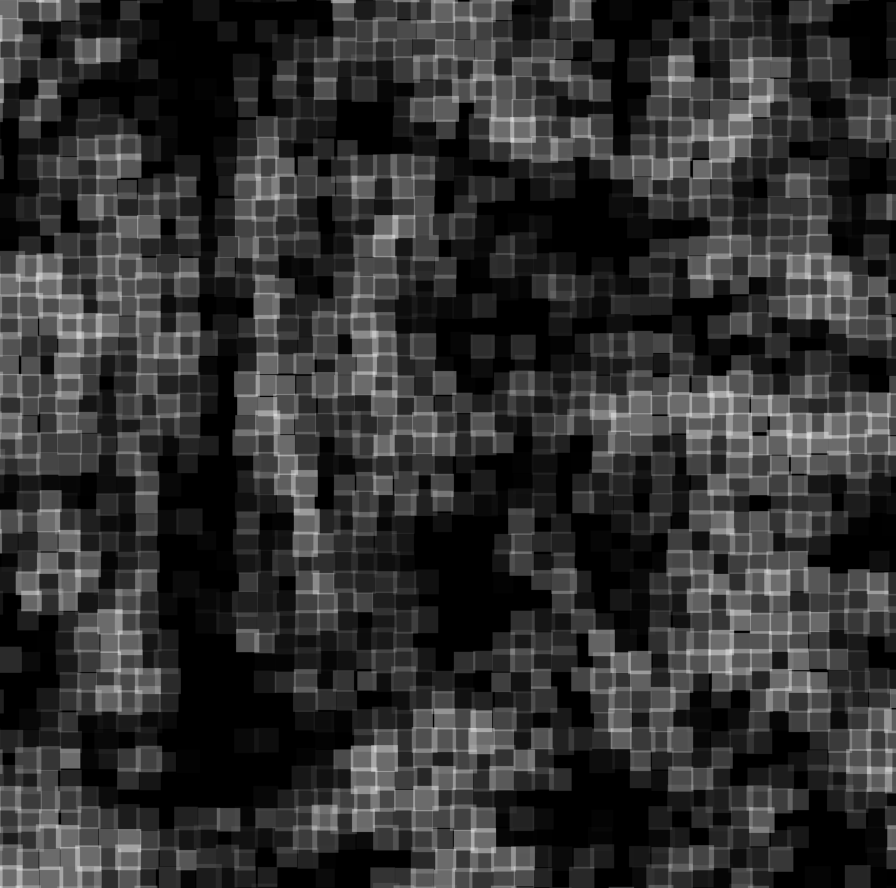
This texture is drawn by a Shadertoy shader. Its source:

```glsl
// A grid of jittered, overlapping grey squares on black. Each square takes its
// tone from warped layered sines with diagonal bands, plus a random part;
// squares are screened together so that their overlaps glow as thin lines.

const float CELLS = 45.0;         // grid cells over the canvas height
const float JITTER = 0.11;        // largest shift of a square, in cells
const float HALF_MIN = 0.48;      // smallest half side, in cells
const float HALF_MAX = 0.68;      // largest half side, in cells
const float TONE_MEAN = 0.12;     // tone where the field is zero
const float TONE_GAIN = 0.165;    // contrast of the field
const float TONE_MAX = 0.42;      // brightest single square
const float GRAIN = 0.9;          // random tone per square, in field units
const float FIELD_FREQ = 11.0;    // frequency of the widest sine layer
const float LAYER_SCALE = 1.6;    // frequency ratio between layers
const float LAYER_FADE = 0.82;    // amplitude ratio between layers
const float LAYER_TURN = 1.4;     // rotation between layers, in radians
const float WARP = 1.0;           // bending of the bands
const int LAYERS = 5;

vec4 hash4(vec2 p) {
    vec4 h = fract(p.xyxy * vec4(0.1031, 0.1030, 0.0973, 0.1099));
    h += dot(h, h.wzxy + 33.33);
    return fract((h.xxyz + h.yzzw) * h.zywx);
}

mat2 rotation(float angle) {
    float c = cos(angle), s = sin(angle);
    return mat2(c, s, -s, c);
}

// Layered sines, first laid along the diagonals
float cloudField(vec2 p) {
    vec2 q = rotation(0.785) * p * FIELD_FREQ + vec2(2.3, 5.1);
    mat2 nextLayer = rotation(LAYER_TURN) * LAYER_SCALE;
    float sum = 0.0, amplitude = 1.0;
    for (int i = 0; i < LAYERS; i++) {
        q += WARP * sin(q.yx * 0.6 + float(i) * 1.7);
        sum += amplitude * sin(q.x) * cos(q.y);
        amplitude *= LAYER_FADE;
        q = nextLayer * q;
    }
    return sum;
}

// Coverage of an axis-aligned square with smoothed edges
float squareMask(vec2 p, float halfSide, float blur) {
    vec2 edge = smoothstep(-blur, blur, halfSide - abs(p));
    return edge.x * edge.y;
}

void mainImage(out vec4 fragColor, in vec2 fragCoord) {
    vec2 p = fragCoord / iResolution.y * CELLS;
    float blur = 0.75 * CELLS / iResolution.y;
    vec2 home = floor(p);
    float darkness = 1.0;

    // Screen blend of the squares of the nearby cells
    for (int y = -1; y <= 1; y++) {
        for (int x = -1; x <= 1; x++) {
            vec2 cell = home + vec2(x, y);
            vec4 rnd = hash4(cell + 17.0);
            vec2 center = cell + 0.5 + JITTER * (2.0 * rnd.xy - 1.0);
            float halfSide = mix(HALF_MIN, HALF_MAX, rnd.z);
            float field = cloudField(cell / CELLS) + GRAIN * (2.0 * rnd.w - 1.0);
            float tone = clamp(TONE_MEAN + TONE_GAIN * field, 0.0, TONE_MAX);
            darkness *= 1.0 - tone * squareMask(p - center, halfSide, blur);
        }
    }
    fragColor = vec4(vec3(1.0 - darkness), 1.0);
}
```
